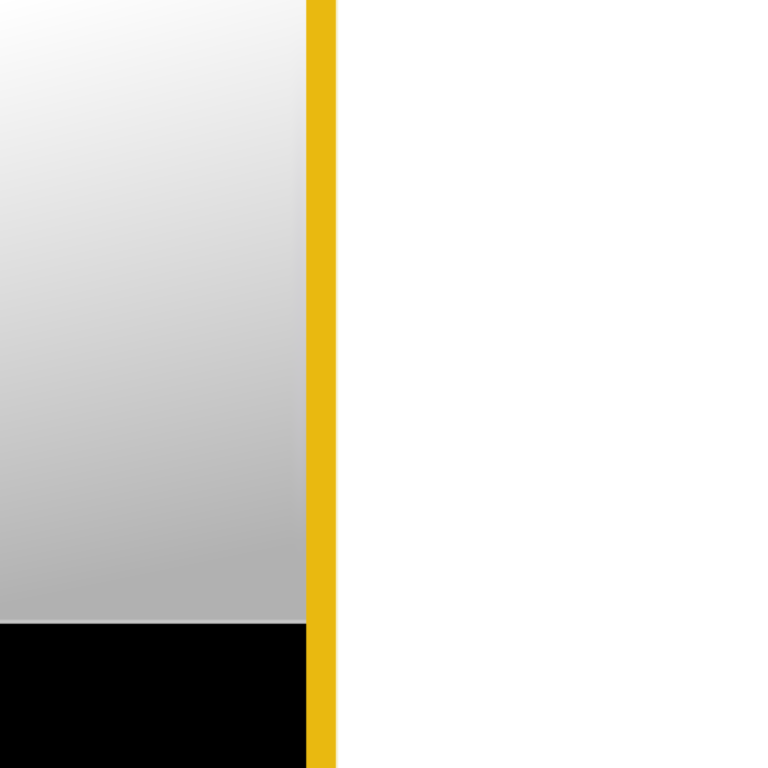
This background is drawn by a Shadertoy shader. Its source:

```glsl
#define STRIPE_LEFT 0.3987
#define STRIPE_RIGHT 0.4378
#define FLOOR_TOP 0.1878
#define EDGE_SOFTNESS 0.0013
#define DARKEST_GRAY 0.695
#define SIDE_SHADE 0.035
#define GOLD vec3(0.914, 0.725, 0.063)
#define PALE_GOLD vec3(0.95, 0.93, 0.77)
#define LAVENDER vec3(0.80, 0.79, 0.83)

// Antialiased step, never narrower than one pixel
float softStep(float edge, float value) {
    float halfWidth = max(EDGE_SOFTNESS, 0.5 / iResolution.y);
    return smoothstep(edge - halfWidth, edge + halfWidth, value);
}

// Soft line of the given half width
float softLine(float center, float halfWidth, float value) {
    return 1.0 - smoothstep(0.0, halfWidth, abs(value - center));
}

// Slightly tilted gradient, white at the top left
vec3 grayPanel(vec2 uv) {
    float depth = 1.0 - uv.y;
    float gray = 1.0 - 0.34 * depth - 0.06 * depth * depth;
    gray -= SIDE_SHADE * uv.x / STRIPE_LEFT;
    vec3 color = vec3(max(gray, DARKEST_GRAY));

    // Faint tint beside the stripe
    float tint = softLine(STRIPE_LEFT - 0.008, 0.014, uv.x);
    tint *= smoothstep(1.0, 0.6, uv.y) * smoothstep(0.25, 0.5, uv.y);
    color = mix(color, LAVENDER, 0.25 * tint);

    // Light rim above the floor
    return color + 0.09 * softLine(FLOOR_TOP + 0.003, 0.004, uv.y);
}

void mainImage(out vec4 fragColor, in vec2 fragCoord) {
    vec2 uv = fragCoord / iResolution.xy;

    // Black floor below the gray panel
    vec3 color = mix(vec3(0.0), grayPanel(uv), softStep(FLOOR_TOP, uv.y));

    // Gold stripe, then the white page to its right
    color = mix(color, GOLD, softStep(STRIPE_LEFT, uv.x));
    color = mix(color, vec3(1.0), softStep(STRIPE_RIGHT, uv.x));

    // Pale fringe where the stripe meets the page
    color = mix(color, PALE_GOLD, 0.7 * softLine(STRIPE_RIGHT + 0.001, 0.003, uv.x));

    fragColor = vec4(clamp(color, 0.0, 1.0), 1.0);
}
```
